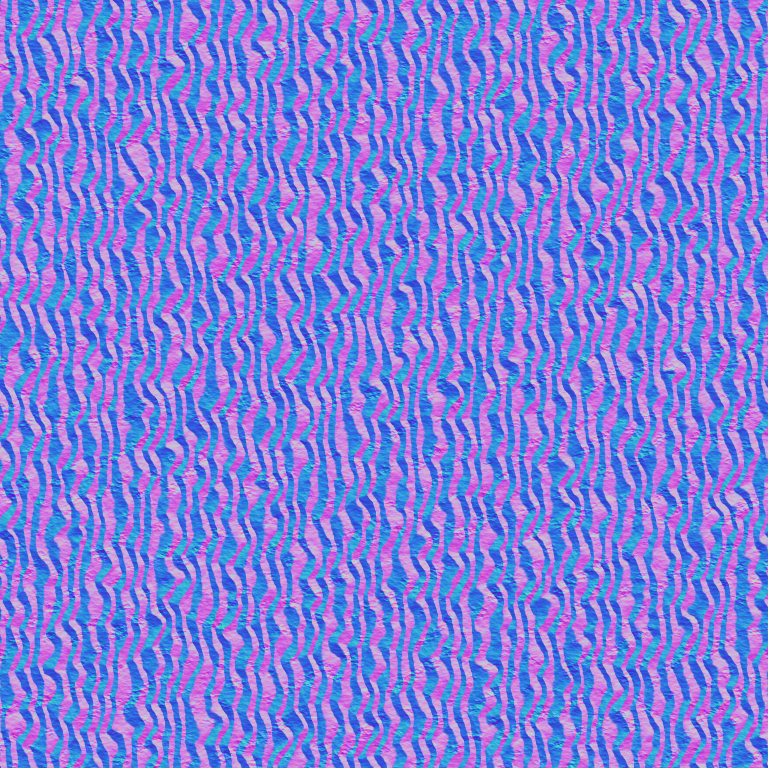
Write a WebGL 1 fragment shader that draws this texture map.

```glsl
precision highp float;
// Tangent-space normal map of wavy vertical corduroy ribs with crumpled fibre grain.

uniform vec2 u_resolution;

const float TAU = 6.2831853;
const float RIB_COUNT = 49.0;
const float RIB_SLOPE = 0.86;
const float WAVE_SIZE = 0.0017;
const float KINK_SIZE = 0.45;
const float EDGE_SOFTNESS = 0.0012;
const float EDGE_JITTER = 0.0016;
const vec2 KINK_CELLS = vec2(20.0, 22.0);
const vec2 GRAIN_CELLS = vec2(110.0, 170.0);

vec2 hash2(vec2 p) {
  vec3 q = fract(vec3(p.xyx) * vec3(0.1031, 0.1030, 0.0973));
  q += dot(q, q.yzx + 33.33);
  return fract((q.xx + q.yz) * q.zy);
}

// Layered skewed sines of unit strength; whole frequencies keep the tile seamless.
float layeredWaves(vec2 p, float seed, vec2 lowFreq, vec2 highFreq) {
  float sum = 0.0;
  for (int i = 0; i < 12; i++) {
    vec2 pick = hash2(vec2(float(i) * 7.0 + 1.0, seed));
    vec2 shift = hash2(vec2(seed, float(i) * 5.0 + 3.0));
    vec2 freq = floor(mix(lowFreq, highFreq, pick));
    float angle = TAU * (dot(freq, p) + shift.x);
    sum += sin(angle + 0.5 * sin(angle));
  }
  return sum * 0.41;
}

// Distance to the nearest scattered point, wrapped over the given cell grid.
float cellular(vec2 p, vec2 cells) {
  vec2 q = p * cells;
  vec2 base = floor(q);
  float nearest = 4.0;
  for (int y = -1; y <= 1; y++) {
    for (int x = -1; x <= 1; x++) {
      vec2 cell = base + vec2(float(x), float(y));
      vec2 offset = cell + hash2(mod(cell, cells)) - q;
      nearest = min(nearest, dot(offset, offset));
    }
  }
  return sqrt(nearest);
}

// Sideways shift of the ribs: smooth waves plus angular kinks.
float ribWarp(vec2 p) {
  float waves = layeredWaves(p, 11.0, vec2(-26.0, 8.0), vec2(27.0, 25.0));
  float kinks = cellular(p, KINK_CELLS) / KINK_CELLS.y;
  return WAVE_SIZE * waves + KINK_SIZE * kinks;
}

// Share of each rib taken by its right-facing side.
float ribShare(vec2 p) {
  float blobs = layeredWaves(p, 23.0, vec2(-24.0, 6.0), vec2(25.0, 28.0));
  float columns = layeredWaves(p, 51.0, vec2(-18.0, 0.0), vec2(19.0, 8.0));
  return clamp(0.49 + 0.07 * blobs + 0.08 * columns, 0.24, 0.76);
}

// 1 on the right-facing side of a rib, 0 on the left-facing side.
float ribSide(float x, float count, float share, float softness) {
  float inside = 0.5 * share - abs(fract(x * count) - 0.5);
  float soft = softness * count;
  return smoothstep(-soft, soft, inside);
}

vec2 grainSlope(vec2 p, vec2 cells, float h) {
  vec2 dx = vec2(h, 0.0);
  vec2 dy = vec2(0.0, h);
  vec2 rise = vec2(
    cellular(p - dx, cells) - cellular(p + dx, cells),
    cellular(p - dy, cells) - cellular(p + dy, cells)
  );
  return rise / (2.0 * h * cells.y);
}

// Scattered patches of coarser fibre.
float fibreRoughness(vec2 p) {
  float waves = layeredWaves(p, 37.0, vec2(-32.0, 8.0), vec2(33.0, 32.0));
  return mix(0.20, 0.62, smoothstep(0.0, 1.7, waves));
}

vec3 slopeNormal(vec2 slope) {
  return normalize(vec3(slope, 1.0));
}

void main() {
  vec2 uv = gl_FragCoord.xy / u_resolution;

  // Bend of the ribs
  float h = 0.0015;
  float up = ribWarp(uv + vec2(0.0, h));
  float down = ribWarp(uv - vec2(0.0, h));
  float bend = clamp((up - down) / (2.0 * h), -0.7, 0.7);
  vec2 ribSlope = RIB_SLOPE * vec2(1.0, bend);

  // Two layers of fibre grain
  vec2 grain = grainSlope(uv, GRAIN_CELLS, 0.0008);
  grain += 0.8 * grainSlope(uv + 0.37, GRAIN_CELLS * 2.0, 0.0006);
  grain *= fibreRoughness(uv);

  // Blend of both rib sides
  float jitter = EDGE_JITTER * cellular(uv, GRAIN_CELLS);
  float x = uv.x + 0.5 * (up + down) + jitter;
  float side = ribSide(x, RIB_COUNT, ribShare(uv), EDGE_SOFTNESS);
  vec3 normal = mix(slopeNormal(grain - ribSlope), slopeNormal(grain + ribSlope), side);
  gl_FragColor = vec4(normal * 0.5 + 0.5, 1.0);
}
```
